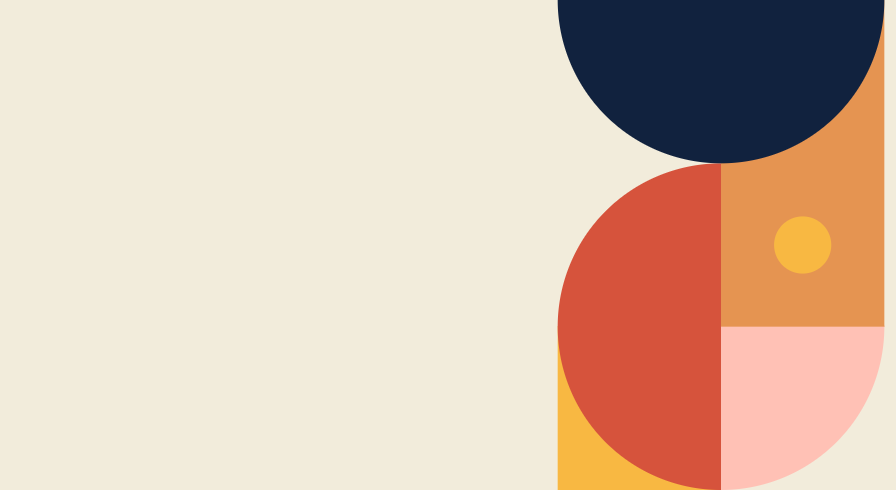
A Shadertoy shader for this background:

```glsl
// Geometric poster: a column of discs, quarter rounds and tiles on a cream ground.

// Signed distance to a box given by its lower left and upper right corners.
float boxDistance(vec2 p, vec2 low, vec2 high) {
    vec2 d = max(low - p, p - high);
    return max(d.x, d.y);
}

float discDistance(vec2 p, vec2 centre, float radius) {
    return length(p - centre) - radius;
}

// Lays a flat colour over the canvas with an edge one pixel wide.
void paint(inout vec3 canvas, vec3 colour, float dist, float pixel) {
    canvas = mix(canvas, colour, clamp(0.5 - dist / pixel, 0.0, 1.0));
}

void mainImage(out vec4 fragColor, in vec2 fragCoord) {
    // One unit is a tile, a third of the height; x = 0 is the column's axis.
    float pixel = 3.0 / iResolution.y;
    vec2 p = (fragCoord - vec2(0.8047 * iResolution.x, 0.0)) * pixel;

    vec3 cream  = vec3(0.949, 0.925, 0.859);
    vec3 navy   = vec3(0.067, 0.133, 0.243);
    vec3 red    = vec3(0.839, 0.325, 0.235);
    vec3 orange = vec3(0.898, 0.580, 0.318);
    vec3 pink   = vec3(1.000, 0.757, 0.710);
    vec3 yellow = vec3(0.973, 0.722, 0.259);

    vec3 canvas = cream;

    // Lower half: yellow tile, red half disc, pink quarter disc.
    // Hidden edges overlap by a pixel so that no ground shows at the seams.
    float lowerDisc = discDistance(p, vec2(0.0, 1.0), 1.0);
    paint(canvas, yellow, boxDistance(p, vec2(-1.0, -1.0), vec2(0.0, 1.0)), pixel);
    paint(canvas, red, max(lowerDisc, p.x - pixel), pixel);
    paint(canvas, pink, max(lowerDisc, max(-p.x, p.y - 1.0 - pixel)), pixel);

    // Upper half: orange panel with a small sun, navy half disc on top.
    paint(canvas, orange, boxDistance(p, vec2(0.0, 1.0), vec2(1.0, 4.0)), pixel);
    paint(canvas, yellow, discDistance(p, vec2(0.5, 1.5), 0.175), pixel);
    paint(canvas, navy, discDistance(p, vec2(0.0, 3.0), 1.0), pixel);

    fragColor = vec4(canvas, 1.0);
}
```
